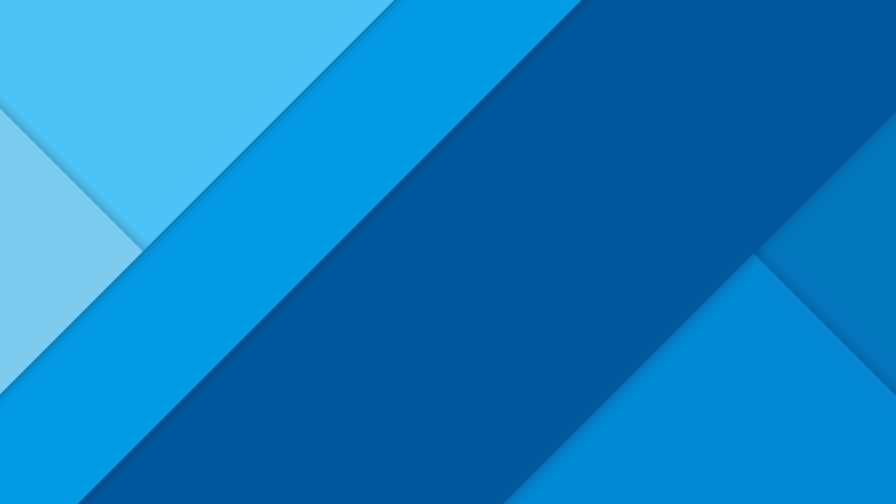
A WebGL 2 fragment shader for this background:

```glsl
#version 300 es
precision highp float;

uniform vec2 u_resolution;
out vec4 outColor;

// Sheet colours
const vec3 PALE  = vec3(0.486, 0.800, 0.941);
const vec3 SKY   = vec3(0.306, 0.761, 0.965);
const vec3 AZURE = vec3(0.012, 0.604, 0.902);
const vec3 NAVY  = vec3(0.002, 0.341, 0.612);
const vec3 OCEAN = vec3(0.008, 0.533, 0.824);
const vec3 TEAL  = vec3(0.008, 0.463, 0.741);

// Edge positions along the diagonals, in canvas heights from the centre
const float SKY_EDGE   = -0.6065;
const float AZURE_EDGE = -0.235;
const float NAVY_EDGE  = 0.609;
const float CROSS_EDGE = 0.604;

// Shadow cast by each sheet
const float SHADOW_WIDTH    = 0.028;
const float SHADOW_STRENGTH = 0.16;

// Lays a sheet over the base where dist < 0, with a soft shadow outside it
vec3 laySheet(vec3 base, vec3 sheet, float dist) {
    float fade = 1.0 - clamp(dist / SHADOW_WIDTH, 0.0, 1.0);
    vec3 shaded = base * (1.0 - SHADOW_STRENGTH * fade * fade);
    float pixel = 1.0 / u_resolution.y;
    float cover = 1.0 - smoothstep(-0.7 * pixel, 0.7 * pixel, dist);
    return mix(shaded, sheet, cover);
}

void main() {
    vec2 p = (gl_FragCoord.xy - 0.5 * u_resolution) / u_resolution.y;
    float falling = p.x - p.y;
    float rising = p.x + p.y;
    float toDistance = inversesqrt(2.0);

    // Corner sheets, each split by a crossing diagonal
    vec3 rightCorner = laySheet(TEAL, OCEAN, (rising - CROSS_EDGE) * toDistance);
    vec3 leftCorner = laySheet(SKY, PALE, (rising + CROSS_EDGE) * toDistance);

    // Diagonal bands, stacked from lower right to upper left
    vec3 color = laySheet(rightCorner, NAVY, (falling - NAVY_EDGE) * toDistance);
    color = laySheet(color, AZURE, (falling - AZURE_EDGE) * toDistance);
    color = laySheet(color, leftCorner, (falling - SKY_EDGE) * toDistance);

    outColor = vec4(color, 1.0);
}
```
